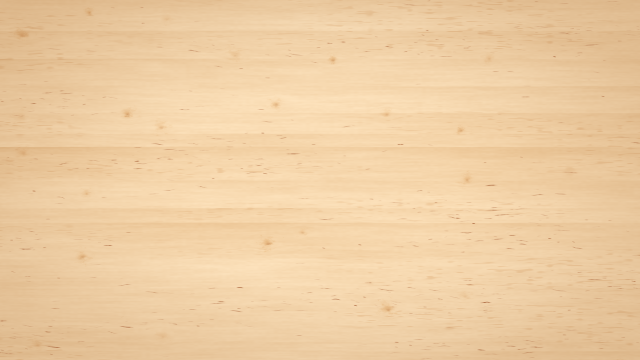
A Shadertoy shader for this texture:

```glsl
// Pale softwood boards running horizontally: jittered plank edges, stretched
// noise for the grain, scattered knots that bend it, clustered hairline flecks,
// and a gentle darkening towards the corners.

float hash(vec2 p) {
    vec3 q = fract(p.xyx * vec3(0.1031, 0.1030, 0.0973));
    q += dot(q, q.yzx + 33.33);
    return fract((q.x + q.y) * q.z);
}

float noise(vec2 p) {
    vec2 i = floor(p), f = fract(p);
    f = f * f * (3.0 - 2.0 * f);
    float low = mix(hash(i), hash(i + vec2(1, 0)), f.x);
    float high = mix(hash(i + vec2(0, 1)), hash(i + vec2(1, 1)), f.x);
    return mix(low, high, f.y);
}

float fbm(vec2 p) {
    float sum = 0.0, amp = 0.5;
    for (int i = 0; i < 4; i++) {
        sum += amp * noise(p);
        p = p * 2.03 + 17.3;
        amp *= 0.5;
    }
    return sum;
}

// Height of the lower edge of plank i
float plankEdge(float i) {
    return (i + 0.8 * (hash(vec2(i, 71.0)) - 0.5)) / 14.0;
}

// Depth of colour of one plank, strongest under its upper edge
float plankTone(vec2 p, float i) {
    float below = max(plankEdge(i + 1.0) - p.y, 0.0);
    float depth = hash(vec2(i, 19.0)) * (0.45 + 1.1 * noise(vec2(p.x * 1.5, i * 7.0)));
    return depth * (0.45 + 0.7 * exp(-below * 30.0));
}

float planks(vec2 p, float pixel) {
    p.y += 0.003 * (noise(vec2(p.x * 1.5, 4.0)) - 0.5);
    float i = floor(p.y * 14.0) - 1.0;
    float tone = plankTone(p, i);
    for (int k = 0; k < 3; k++) {
        i += 1.0;
        float above = smoothstep(-0.7 * pixel, 0.7 * pixel, p.y - plankEdge(i));
        tone = mix(tone, plankTone(p, i), above);
    }
    return tone;
}

// x: halo, y: core, z: vertical bend of the grain
vec3 knots(vec2 p) {
    vec3 result = vec3(0);
    vec2 cell = floor(p * 5.0);
    float ragged = 0.2 + 1.7 * fbm(p * vec2(80, 170));
    for (int j = -1; j <= 1; j++)
    for (int i = -1; i <= 1; i++) {
        vec2 id = cell + vec2(i, j);
        if (hash(id + 5.7) > 0.45) continue;
        vec2 centre = (id + 0.1 + 0.8 * vec2(hash(id + 2.1), hash(id + 8.4))) / 5.0;
        float size = mix(0.007, 0.014, hash(id + 31.0));
        float strength = mix(0.25, 0.9, hash(id + 47.0));
        vec2 d = (p - centre) / size;
        float r = length(d * vec2(0.8, 1.0)) * ragged;
        float core = length((d - vec2(0.15, -0.2)) * vec2(1.0, 1.6)) * ragged;
        result.x += strength * exp(-r * r * 1.2);
        result.y += strength * exp(-core * core * 5.0);
        result.z += size * d.y * exp(-dot(d * vec2(0.35, 0.5), d * vec2(0.35, 0.5)));
    }
    return result;
}

// Broken hairlines, gathered in long bands where the cluster noise is high
float flecks(vec2 p, float pixel) {
    vec2 grid = vec2(0.045, 0.01);
    vec2 cell = floor(p / grid);
    float ink = 0.0;
    p.y += 0.003 * (noise(p * vec2(60, 40)) - 0.5);
    for (int j = -1; j <= 1; j++)
    for (int i = -1; i <= 1; i++) {
        vec2 id = cell + vec2(i, j);
        float cluster = smoothstep(0.5, 0.9, noise(id * vec2(0.07, 0.22) + 9.0));
        if (hash(id + 13.0) > 0.03 + 0.5 * cluster) continue;
        vec2 d = p - (id + vec2(hash(id + 3.0), hash(id + 6.0))) * grid;
        d.y += d.x * 0.3 * (hash(id + 11.0) - 0.4);
        float len = mix(0.003, 0.024, pow(hash(id + 23.0), 2.0));
        float width = mix(0.0003, 0.0012, hash(id + 29.0));
        float cover = clamp((width - abs(d.y)) / pixel + 0.5, 0.0, 1.0);
        cover *= min(2.0 * width / pixel + 0.25, 1.0);
        cover *= 1.0 - smoothstep(len * 0.3, len + pixel, abs(d.x));
        ink = max(ink, cover * mix(0.2, 1.0, pow(hash(id + 37.0), 2.0)));
    }
    return ink * (0.4 + 0.9 * noise(p * vec2(170, 60)));
}

void mainImage(out vec4 fragColor, in vec2 fragCoord) {
    float pixel = 1.0 / iResolution.y;
    vec2 p = fragCoord * pixel;
    vec2 uv = fragCoord / iResolution.xy - 0.5;

    // Base colour, paler in the middle
    float shade = smoothstep(0.17, 0.76, length(uv));
    vec3 color = mix(vec3(0.977, 0.863, 0.705), vec3(0.866, 0.720, 0.546), shade);

    // Plank tone, broad mottling and fine grain
    vec3 knot = knots(p);
    vec2 g = p - vec2(0, 0.6 * knot.z);
    g.y += 0.01 * (noise(g * vec2(2.5, 5)) - 0.5);
    float tone = 1.6 * (planks(p, pixel) - 0.33);
    tone += 1.2 * (fbm(g * vec2(2, 17)) - 0.47);
    tone += 0.8 * (fbm(g * vec2(5, 80)) - 0.47);
    tone += 0.5 * (noise(g * vec2(14, 230)) - 0.5);
    tone += 0.35 * (noise(g * vec2(90, 260)) - 0.5);
    color *= 1.0 - tone * vec3(0.026, 0.05, 0.083);

    // Faint pores, knots and flecks
    float pores = smoothstep(0.66, 1.0, noise(g * vec2(36, 290)));
    pores *= smoothstep(0.4, 0.8, noise(p * vec2(1.6, 17) + 40.0));
    color = mix(color, color * vec3(0.93, 0.85, 0.76), 0.5 * pores);
    color = mix(color, color * vec3(0.93, 0.82, 0.67), min(0.8 * knot.x, 1.0));
    color = mix(color, vec3(0.76, 0.53, 0.33), min(0.5 * knot.y, 0.8));
    color = mix(color, vec3(0.66, 0.39, 0.23), 0.85 * flecks(p, pixel));

    fragColor = vec4(color, 1.0);
}
```
